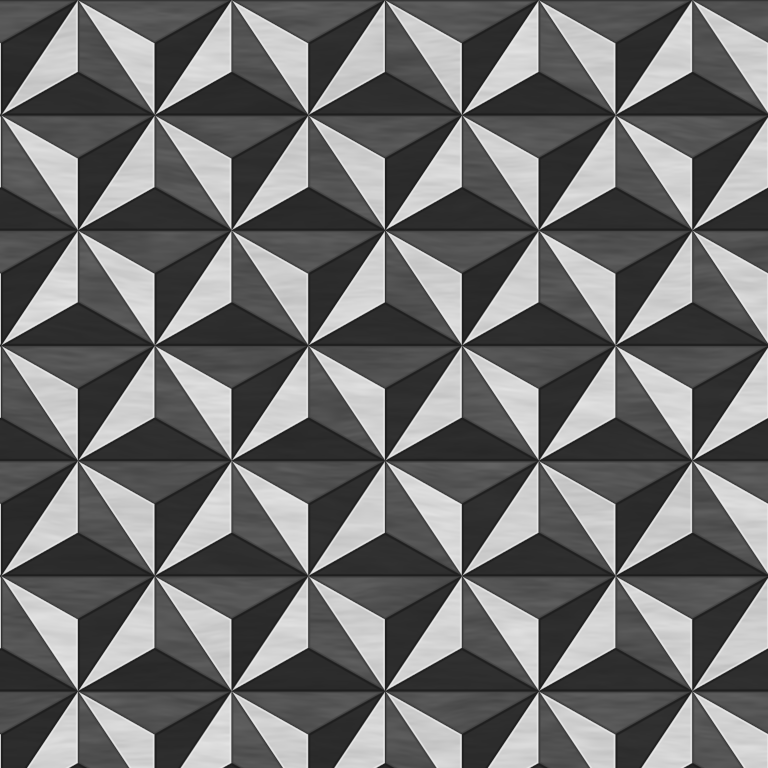
Reproduce this pattern procedurally as a Shadertoy shader.

```glsl
float hash(vec2 p) {
    vec3 q = fract(p.xyx * 0.1031);
    q += dot(q, q.yzx + 33.33);
    return fract((q.x + q.y) * q.z);
}

float noise(vec2 p) {
    vec2 i = floor(p), f = fract(p);
    f = f * f * (3.0 - 2.0 * f);
    return mix(mix(hash(i), hash(i + vec2(1, 0)), f.x),
               mix(hash(i + vec2(0, 1)), hash(i + vec2(1, 1)), f.x), f.y);
}

// Long, gently wavy wood fibres, centred on zero
float woodGrain(vec2 p, float seed) {
    p.y += 0.12 * p.x * (seed - 0.3) + 0.012 * noise(p * 14.0 + seed * 50.0);
    vec2 shift = vec2(seed * 71.0, seed * 37.0);
    float broad = noise(p * vec2(9, 55) + shift);
    float fine = noise(p * vec2(28, 190) + shift.yx);
    float pores = noise(p * vec2(60, 330) + shift);
    return 0.45 * broad + 0.35 * fine + 0.2 * pores - 0.5;
}

float inlay(vec2 p) {
    // Rows of triangles, every other row shifted by half a column
    vec2 grid = vec2((p.x - 0.0015) * 5.0, (1.0 - p.y) / 0.15);
    float row = floor(grid.y), t = fract(grid.y);
    float column = grid.x + 0.5 * mod(row, 2.0);
    float across = fract(column) - 0.5;
    bool pointsUp = abs(across) < 0.5 * t;
    float id = floor(column);
    if (!pointsUp) {
        id = floor(column + 0.5) + 0.5;
        across -= across < 0.0 ? -0.5 : 0.5;
    }
    float height = pointsUp ? 1.0 - t : t;

    // Distances to the edges and to the spokes from the hub
    float side = abs(across);
    float slant = (height - 0.375 * (1.0 - 2.0 * side)) * 0.1307;
    float diagonal = (0.5 * (1.0 - height) - side) * 0.1664;
    bool atBase = slant < 0.0;
    float edge = atBase ? min(height * 0.15, -slant)
                        : min(diagonal, min(side * 0.2, slant));

    // Three veneers: pale on the left, grey and black by orientation
    bool pale = !atBase && across < 0.0;
    bool black = !pale && atBase == pointsUp;
    float piece = atBase ? 0.0 : (pale ? 1.0 : 2.0);
    float seed = hash(vec2(id * 2.0 + 40.0, row * 3.0 + piece + 17.0));
    float grain = woodGrain(p, seed);
    float tone = pale ? 0.82 : (black ? 0.175 : 0.325);
    tone += (seed - 0.5) * (pale ? 0.05 : 0.02);
    tone += grain * (pale ? 0.14 : (black ? 0.035 : 0.13));

    // Bevelled rim and narrow seam
    float rim = 1.0 - smoothstep(0.0014, 0.0034, edge);
    tone = mix(tone, pale ? 0.93 : (black ? 0.11 : 0.26), rim * 0.85);
    float seam = 1.0 - smoothstep(0.0002, 0.0011, edge);
    return mix(tone, pale ? 0.5 : 0.12, seam * 0.75);
}

void mainImage(out vec4 fragColor, in vec2 fragCoord) {
    // Average a 3 by 3 grid of samples in each pixel
    float grey = 0.0;
    for (int i = 0; i < 9; i++) {
        vec2 offset = (vec2(i % 3, i / 3) - 1.0) / 3.0;
        grey += inlay((fragCoord + offset) / iResolution.y);
    }
    fragColor = vec4(vec3(grey / 9.0), 1.0);
}
```
